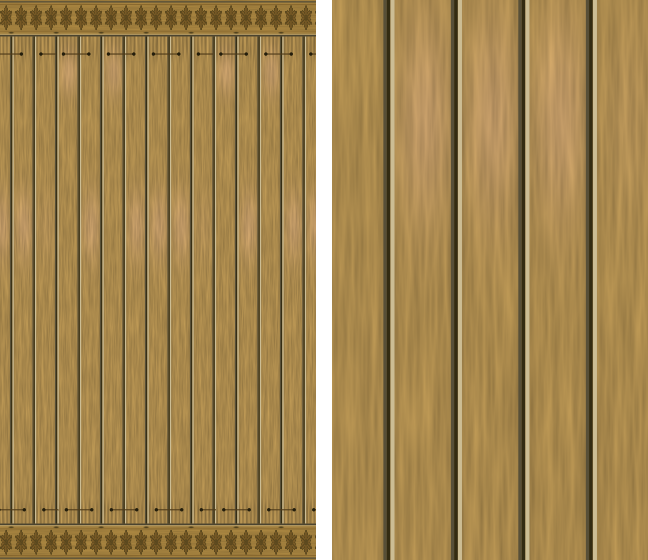
Left, the full canvas; right, a detail of the centre.
Give the GLSL for this texture, as a Shadertoy shader.

```glsl
// Vertical wooden planks, pinned by short cords, between two carved friezes.
// One unit is one plank width; cords and sheen repeat every seven planks.
// Grain is stretched cellular noise with layered sines; rosettes fold by angle.

const float PLANKS = 14.05;
const float TILE = 7.0;
const float BORDER = 1.63;
const vec3 WOOD = vec3(0.67, 0.54, 0.30);
const vec3 BROWN = vec3(0.47, 0.345, 0.14);
const vec3 SHEEN = vec3(0.77, 0.61, 0.42);
const vec3 DARK = vec3(0.20, 0.17, 0.07);
const vec3 SHADOW = vec3(0.34, 0.31, 0.22);
const vec3 LIGHT = vec3(0.80, 0.74, 0.58);

vec2 hash2(vec2 p) {
    return fract(sin(vec2(dot(p, vec2(127.1, 311.7)), dot(p, vec2(269.5, 183.3)))) * 4375.85);
}

// Distance to the nearest scattered cell point
float cellular(vec2 p) {
    vec2 cell = floor(p);
    float nearest = 2.0;
    for (int j = -1; j <= 1; j++)
        for (int i = -1; i <= 1; i++) {
            vec2 c = cell + vec2(i, j);
            nearest = min(nearest, length(c + hash2(c) - p));
        }
    return nearest;
}

// Soft coverage of a shape with signed distance d
float fill(float d, float px) {
    return 1.0 - smoothstep(-0.6 * px, 0.6 * px, d);
}

float stripe(float x, float center, float halfWidth, float px) {
    return fill(abs(x - center) - halfWidth, px);
}

float bell(float x, float center, float spread) {
    float t = (x - center) / spread;
    return exp(-t * t);
}

float grain(vec2 p) {
    float fibers = cellular(p * vec2(10.0, 0.55)) + 0.6 * cellular(p * vec2(19.0, 1.3) + 31.0);
    float waves = sin(p.x * 17.0 + 1.5 * sin(p.y * 0.5 + p.x)) + 0.6 * sin(p.x * 41.0 + p.y * 0.3);
    return (fibers - 0.75) * 0.16 + waves * 0.018;
}

// Plank face: x along the tile, top and edge are distances from the ends
vec3 plankColor(float x, float top, float edge, float px) {
    float index = floor(x);
    float f = x - index;
    float raised = step(0.5, mod(index, 2.0)) * step(index, 3.5);
    float glow = mix(bell(top, 10.1, 1.5), bell(top, 3.2, 1.1), raised);
    glow *= mix(0.25, 0.8, step(0.5, index)) * bell(f, 0.55, 0.42);
    vec3 col = mix(WOOD, SHEEN, glow) * (1.0 + grain(vec2(x, top)));
    col *= 1.0 - 0.10 * smoothstep(0.3, 0.5, abs(f - 0.5));

    // Ribbed, slightly darker ends
    float ends = 1.0 - smoothstep(2.2, 2.9, edge);
    col *= 1.0 + ends * (0.10 * sin(f * 37.7) - 0.05);

    // Groove: soft shadow, dark gap, bright bevel
    float g = fract(f + 0.5) - 0.5;
    col = mix(col, SHADOW, stripe(g, -0.05, 0.025, px));
    col = mix(col, LIGHT, stripe(g, 0.06, 0.03, px));
    return mix(col, DARK, stripe(g, 0.0, 0.026, px));
}

// Cords: x = cord and y = pin coverage; the last one in each tile is short
vec2 cords(float x, float y, float px) {
    float v = mod(x - 1.0, TILE);
    float pair = floor(v * 0.5);
    float s = v - 2.0 * pair - 0.3;
    float isShort = step(2.5, pair);
    float span = mix(1.13, 0.65, isShort);
    float cord = fill(max(abs(y) - 0.028, abs(s - 0.5 * span) - 0.5 * span), px);
    float far = length(vec2(s - span, y)) + isShort;
    float pin = fill(min(length(vec2(s, y)), far) - 0.075, px);
    return vec2(cord, pin);
}

// Six-petal rosette: x = body and y = carved outline and veins
vec2 rosette(vec2 p, float px) {
    vec2 q = p / vec2(0.30, 0.56);
    float sector = 1.0472;
    float a = mod(atan(q.x, q.y) + 0.5 * sector, sector) - 0.5 * sector;
    vec2 leaf = length(q) * vec2(abs(sin(a)), cos(a));
    float width = 0.31 * sin(3.1416 * clamp(leaf.y, 0.0, 1.0)) + 0.035 * sin(leaf.y * 28.0);
    float d = max(leaf.x - width, leaf.y - 1.0) * 0.32;
    float vein = stripe(leaf.x, 0.0, 0.045, px * 3.0) * step(leaf.y, 0.85);
    float ring = stripe(length(q), 0.20, 0.045, px * 3.0);
    float outline = stripe(d, -0.012, 0.014, px);
    return vec2(fill(d, px), max(outline, max(vein, ring) * fill(d, px)));
}

vec3 friezeColor(vec2 p, float edge, float px) {
    vec3 col = WOOD * vec3(0.94, 0.92, 0.80) * (1.0 + 0.7 * grain(p.yx * vec2(1.0, 0.6)));
    vec2 flower = rosette(vec2((fract(p.x * 1.5 + 0.09) - 0.5) / 1.5, edge - 0.79), px);
    col = mix(col, BROWN, flower.x * 0.9);
    col = mix(col, DARK * 1.3, flower.y * 0.75);

    // Mouldings and small notches on every second plank
    col = mix(col, SHADOW, 0.85 * stripe(edge, 0.08, 0.035, px));
    col = mix(col, BROWN, 0.6 * stripe(edge, 0.2, 0.025, px));
    col = mix(col, BROWN, 0.5 * stripe(edge, 1.39, 0.02, px));
    float notch = mod(p.x - 0.5 + 1.0, 2.0) - 1.0;
    col = mix(col, DARK, 0.7 * fill(length(vec2(notch * 0.4, edge - 1.46)) - 0.04, px));
    col = mix(col, LIGHT, 0.45 * stripe(edge, 1.53, 0.025, px));
    return mix(col, SHADOW * 0.85, stripe(edge, 1.60, 0.04, px));
}

void mainImage(out vec4 fragColor, in vec2 fragCoord) {
    float height = PLANKS * 16.0 / 9.0;
    vec2 p = fragCoord / iResolution.xy * vec2(PLANKS, height);
    float px = PLANKS / iResolution.x;
    float top = height - p.y;
    float edge = min(p.y, top);
    float x = mod(p.x - 1.52, TILE);

    vec3 col = plankColor(x, top, edge, px);
    vec2 pinned = max(cords(x, top - 2.41, px), cords(x - 0.13, p.y - 2.24, px));
    col = mix(col, BROWN * 0.65, pinned.x * 0.85);
    col = mix(col, DARK * 0.7, pinned.y);
    col = mix(col, friezeColor(p, edge, px), fill(edge - BORDER, px));
    fragColor = vec4(col, 1.0);
}
```
